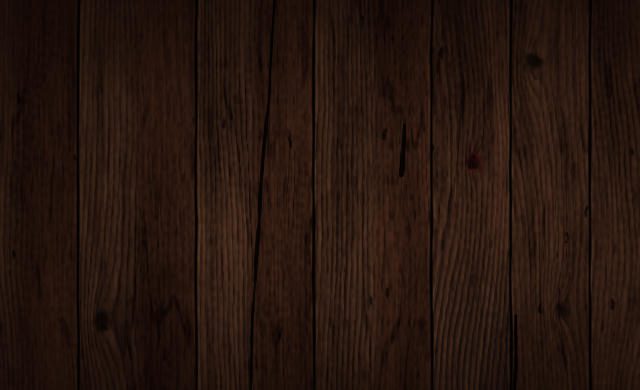
Write a WebGL 1 fragment shader that draws this texture.

```glsl
precision highp float;
// Dark, weathered vertical wooden planks with grain, knots, cracks and a vignette.
uniform vec2 u_resolution;

float hash(vec2 p) {
  return fract(sin(dot(p, vec2(127.1, 311.7))) * 43758.5453);
}

float noise(vec2 p) {
  vec2 i = floor(p), f = fract(p);
  f = f * f * (3.0 - 2.0 * f);
  return mix(mix(hash(i), hash(i + vec2(1.0, 0.0)), f.x),
             mix(hash(i + vec2(0.0, 1.0)), hash(i + vec2(1.0, 1.0)), f.x), f.y);
}

// Left edge of plank k: wide planks first, narrow ones from the fourth seam on
float plankEdge(float k) {
  return 0.201 + 0.302 * min(k, 3.0) + 0.203 * max(k - 3.0, 0.0);
}

// x: sideways push on the grain, y: darkness of the core
vec2 knot(vec2 p, vec2 centre, float radius) {
  vec2 d = (p - centre) * vec2(1.0, 0.8);
  float r = length(d) + 0.016 * (noise(p * 70.0) - 0.5);
  float push = exp(-length(d * vec2(1.0, 0.45)) / (radius * 1.6));
  return vec2(push * radius * 2.4, smoothstep(radius, radius * 0.3, r));
}

// Ragged split from a to b, tapering towards b
float crack(vec2 p, vec2 a, vec2 b, float width) {
  vec2 ab = b - a;
  float t = clamp(dot(p - a, ab) / dot(ab, ab), 0.0, 1.0);
  float wobble = 0.008 * (noise(vec2(p.y * 12.0, a.x * 40.0)) - 0.5);
  float d = length(p - a - ab * t + vec2(wobble, 0.0));
  float w = width * (1.0 - 0.6 * t) * (0.3 + 1.1 * noise(vec2(p.y * 30.0, a.x)));
  return 1.0 - smoothstep(w * 0.5, w * 0.5 + 0.003, d);
}

void main() {
  vec2 uv = gl_FragCoord.xy / u_resolution;
  vec2 p = vec2(uv.x * 1.641, uv.y);
  float aa = 1.0 / u_resolution.y;

  // Planks
  float x = p.x + 0.003 * (noise(vec2(p.y * 7.0, 2.0)) - 0.5);
  float id = x < 1.107 ? floor((x - 0.201) / 0.302) : 3.0 + floor((x - 1.107) / 0.203);
  float left = plankEdge(id), right = plankEdge(id + 1.0);
  float across = (x - left) / (right - left);
  vec2 q = vec2(p.x, p.y + id * 7.3);
  float narrow = step(2.5, id);

  // Knots bend the grain around them
  vec2 redKnot = vec2(1.214, 0.583);
  vec2 knots = knot(p, vec2(0.261, 0.177), 0.032);
  knots += knot(p, vec2(1.367, 0.840), 0.030);
  knots += knot(p, vec2(1.440, 0.205), 0.026);
  knots += knot(p, redKnot, 0.017);

  // Growth rings: ribbed on the left of wide planks, smoother on the right
  float warp = (0.05 + 0.05 * narrow) * noise(q * vec2(5.0, 1.6))
             + 0.008 * noise(q * vec2(18.0, 6.0)) + 0.003 * noise(q * vec2(60.0, 24.0)) + knots.x;
  float phase = (q.x + warp) * (66.0 + 16.0 * hash(vec2(id, 3.0)));
  float saw = fract(phase);
  float rings = smoothstep(0.0, 0.6, saw) * smoothstep(1.0, 0.82, saw);
  float ringTone = hash(vec2(floor(phase), id));
  float ribbed = mix(smoothstep(0.62, 0.48, across + 0.1 * noise(q * 4.0)), 0.75, narrow);
  float worn = 0.45 + 0.8 * noise(q * vec2(50.0, 7.0));

  // Fibres, pores and broad streaks
  float fibre = noise(q * vec2(230.0, 14.0));
  float pores = noise(q * vec2(190.0, 75.0));
  float streak = noise((q + vec2(warp, 0.0)) * vec2(24.0, 1.2));
  float blotch = noise(q * vec2(7.0, 2.5));
  float tone = 0.06 * hash(vec2(id, 9.0)) - 0.19;
  tone += (0.12 + 0.30 * ribbed) * rings * worn + 0.14 * ribbed * (ringTone - 0.4);
  tone += 0.27 * fibre + 0.25 * pores + 0.36 * streak + 0.38 * blotch;

  // Sparse dark hairlines and short pits along the grain
  float ridge = abs(noise((q + vec2(warp, 0.0)) * vec2(42.0, 2.2) + 17.0) - 0.5);
  float hairline = smoothstep(0.055, 0.01, ridge) * smoothstep(0.45, 0.7, noise(q * vec2(13.0, 5.0)));
  float pits = smoothstep(0.72, 0.85, noise(q * vec2(150.0, 22.0) + 31.0));
  tone -= 0.30 * hairline + 0.20 * pits;

  // Worn, lighter rim beside each seam
  float gap = min(x - left, right - x);
  tone += 0.30 * smoothstep(0.013, 0.005, gap) * noise(vec2(p.y * 30.0, id));

  // Vignette
  vec2 v = uv - vec2(0.58, 0.46);
  tone = max(tone, 0.04) * 1.14 * exp(-1.9 * v.x * v.x - 2.9 * v.y * v.y);

  vec3 color = mix(vec3(0.052, 0.020, 0.013), vec3(0.275, 0.170, 0.113), min(tone, 1.25));
  // Redder smooth wood, cooler stain low on the fourth seam's plank
  color *= mix(vec3(1.03, 0.94, 0.90), vec3(1.0), ribbed);
  float stain = step(abs(id - 3.0), 0.5) * smoothstep(0.55, 0.1, p.y) * (1.0 - rings);
  color = mix(color, vec3(0.055, 0.04, 0.045), 0.6 * stain);
  float redness = smoothstep(0.04, 0.012, length((p - redKnot) * vec2(1.0, 0.7)) + 0.02 * pores);
  color = mix(color, vec3(0.22, 0.03, 0.035), 0.6 * redness);
  color *= 1.0 - 0.75 * min(knots.y, 1.0) * (0.6 + 0.4 * rings);

  // Long splits and small scattered slivers
  float dark = crack(p, vec2(0.641, 0.0), vec2(0.655, 0.28), 0.006);
  dark = max(dark, crack(p, vec2(0.655, 0.28), vec2(0.705, 1.0), 0.008));
  dark = max(dark, crack(p, vec2(1.030, 0.55), vec2(1.037, 0.68), 0.010));
  dark = max(dark, crack(p, vec2(1.322, 0.0), vec2(1.320, 0.19), 0.008));
  for (int i = 0; i < 22; i++) {
    float k = float(i);
    vec2 d = p - vec2(1.641 * hash(vec2(k, 1.7)), hash(vec2(k, 5.3)));
    float size = 0.003 + 0.004 * hash(vec2(k, 8.1));
    float r = length(d * vec2(1.0, 0.3)) + 0.007 * (noise(p * vec2(150.0, 90.0)) - 0.5);
    dark = max(dark, 0.75 * smoothstep(size, size * 0.4, r));
  }
  color *= 1.0 - 0.85 * dark;

  // Seams
  float halfWidth = 0.0025 + 0.002 * noise(vec2(p.y * 14.0, id));
  float seam = 1.0 - smoothstep(halfWidth - aa, halfWidth + aa, gap);
  gl_FragColor = vec4(mix(color, vec3(0.014, 0.007, 0.005), seam), 1.0);
}
```
